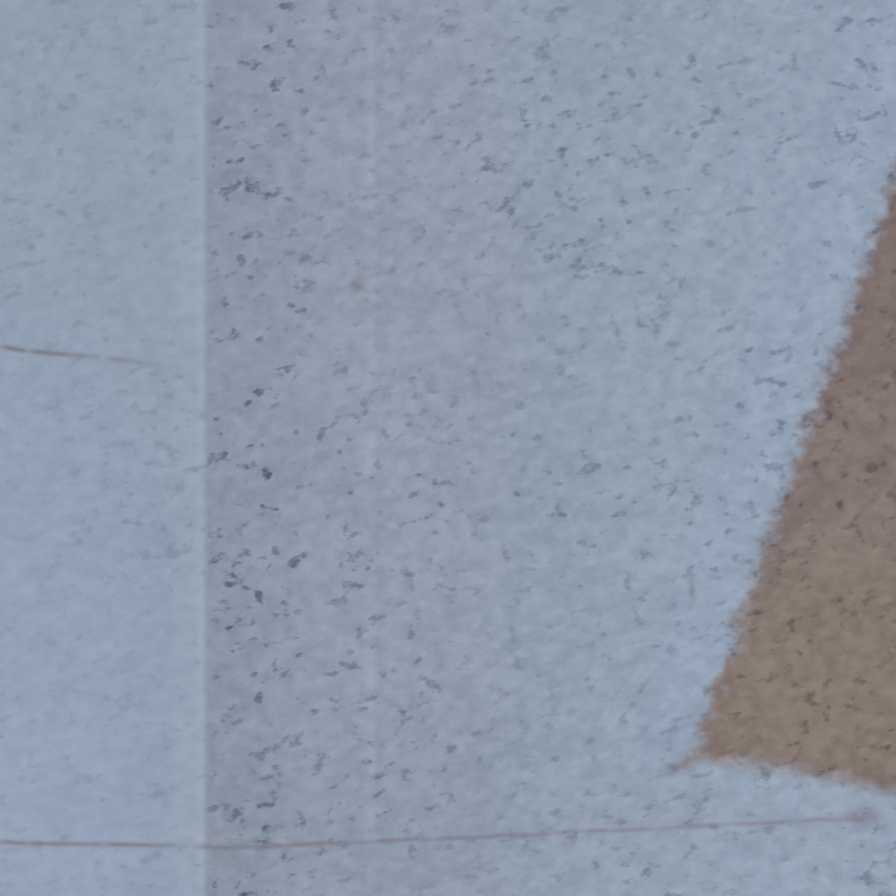
This texture is drawn by a Shadertoy shader. Its source:

```glsl
#define CORNER_X 0.229
#define SEAM_X 0.414
#define GRAIN_AMOUNT 0.085
#define SPECK_AMOUNT 0.12
#define PATCH_TIP vec2(0.772, 0.152)
#define PATCH_SLOPE 2.88
#define WALL_COOL vec3(0.570, 0.626, 0.698)
#define WALL_SHADE vec3(0.540, 0.577, 0.643)
#define BROWN vec3(0.507, 0.462, 0.440)
#define CRACK_COLOR vec3(0.460, 0.450, 0.490)

float hash(vec2 p) {
    vec3 q = fract(vec3(p.xyx) * 0.1031);
    q += dot(q, q.yzx + 33.33);
    return fract((q.x + q.y) * q.z);
}

float noise(vec2 p) {
    vec2 cell = floor(p), f = fract(p);
    f = f * f * (3.0 - 2.0 * f);
    float low = mix(hash(cell), hash(cell + vec2(1, 0)), f.x);
    float high = mix(hash(cell + vec2(0, 1)), hash(cell + vec2(1, 1)), f.x);
    return mix(low, high, f.y);
}

float fbm(vec2 p) {
    float sum = 0.0, weight = 0.5;
    for (int i = 0; i < 3; i++) {
        sum += weight * noise(p);
        p = mat2(0.8, 0.6, -0.6, 0.8) * p * 2.03 + 17.3;
        weight *= 0.5;
    }
    return sum / 0.875;
}

float band(float d, float width) {
    return exp(-d * d / (width * width));
}

// Broad light and shade across the two wall faces
vec3 wall(vec2 p) {
    vec3 left = mix(vec3(0.577, 0.630, 0.715), vec3(0.560, 0.619, 0.687),
                    smoothstep(0.25, 0.75, p.y));
    left = mix(left, vec3(0.560, 0.612, 0.682), 0.6 * smoothstep(0.08, 0.19, p.x));
    vec3 right = mix(WALL_SHADE, vec3(0.558, 0.604, 0.672),
                     smoothstep(CORNER_X, SEAM_X, p.x));
    right = mix(right, WALL_COOL, smoothstep(0.40, 0.85, p.x));
    right -= 0.007 * smoothstep(0.35, 0.0, p.y) * smoothstep(0.8, 0.4, p.x);
    right += vec3(0.006, -0.002, -0.006) * band(length(p - vec2(0.37, 0.65)), 0.15);
    vec3 color = mix(left, right, smoothstep(-0.005, 0.005, p.x - CORNER_X));

    // Pale corner strip and faint vertical seam
    float strip = smoothstep(0.180, 0.205, p.x) * smoothstep(0.233, 0.225, p.x);
    color += vec3(0.012, 0.013, 0.010) * strip;
    color += 0.014 * band(p.x - 0.224, 0.005);
    color += 0.022 * band(p.x - SEAM_X, 0.006) * noise(p * vec2(12.0, 24.0));
    color -= 0.010 * band(p.x - SEAM_X - 0.009, 0.006);
    return color;
}

// Soft mottling, fine grain and small blurred flecks
float plaster(vec2 p) {
    vec2 q = mat2(0.97, -0.24, 0.24, 0.97) * p;
    float mottling = fbm(q * vec2(9.0, 14.0)) - 0.5;
    float grain = fbm(q * vec2(78.0, 108.0)) - 0.5;
    float flecks = smoothstep(0.60, 0.90, fbm(q * vec2(72.0, 105.0) + 41.0));
    float rough = smoothstep(CORNER_X, CORNER_X + 0.01, p.x);
    float density = mix(0.35, 0.80, rough) + 0.5 * rough * band(p.x - 0.28, 0.06);
    density *= 0.5 + noise(p * 7.0 + 9.0);
    return 0.020 * mottling + GRAIN_AMOUNT * mix(0.65, 1.0, rough) * grain
         - SPECK_AMOUNT * density * flecks + 0.004;
}

float spot(vec2 p, vec2 center, vec2 size) {
    vec2 d = (p - center) / size;
    return exp(-dot(d, d));
}

void mainImage(out vec4 fragColor, in vec2 fragCoord) {
    vec2 p = fragCoord / iResolution.xy;
    vec3 color = wall(p);

    // Distance into the brown wedge, with blurred, ragged sides
    float ragged = 0.030 * (fbm(p * vec2(75.0, 95.0)) - 0.5);
    float side = (p.x - PATCH_TIP.x - (p.y - PATCH_TIP.y) / PATCH_SLOPE) * 0.945 + ragged;
    float right = max(p.x - PATCH_TIP.x, 0.0);
    float base = p.y - PATCH_TIP.y + 0.04 * right + 0.55 * right * right + 0.6 * ragged;
    float inside = min(side, base);
    float brown = smoothstep(-0.014, 0.016, inside);

    // Pale margin around the wedge
    float margin = band(side + 0.040, 0.035) * smoothstep(0.08, 0.20, p.y);
    color += vec3(0.007, 0.008, 0.012) * margin * (1.0 - brown);
    color += 0.010 * band(base + 0.025, 0.02) * smoothstep(0.77, 0.85, p.x);

    // Brown wedge with a darker, redder rim
    vec3 earth = mix(BROWN, vec3(0.480, 0.430, 0.412), smoothstep(0.40, 0.75, p.y));
    earth += vec3(0.010, 0.006, -0.008) * band(p.y - 0.22, 0.12);
    earth -= vec3(0.012, 0.025, 0.010) * band(inside - 0.006, 0.014);
    color = mix(color, earth, brown);
    color += plaster(p) * mix(vec3(1.0), vec3(1.10, 1.08, 0.95), brown);

    // Upper crack, fading toward the corner
    float wobble = 0.004 * (noise(vec2(p.x * 35.0, 3.0)) - 0.5);
    float broken = smoothstep(0.15, 0.65, fbm(vec2(p.x * 60.0, 8.0)));
    float upperY = 0.612 - 0.08 * p.x - 0.20 * p.x * p.x + wobble;
    float upper = band(p.y - upperY, 0.0030) * smoothstep(0.23, 0.04, p.x);
    color = mix(color, CRACK_COLOR, 0.75 * upper * broken);

    // Lower joint, bending at the corner and rising to the right
    float lowerY = 0.060 - 0.022 * min(p.x, CORNER_X)
                 + 0.048 * max(p.x - 0.30, 0.0) + 0.5 * wobble;
    float lower = band(p.y - lowerY, 0.0028) * smoothstep(1.0, 0.93, p.x);
    lower *= 1.0 - 0.7 * band(p.x - 0.205, 0.025);
    lower *= mix(1.0, 0.65, smoothstep(0.4, 0.7, p.x)) * mix(0.45, 1.0, broken);
    color = mix(color, CRACK_COLOR + vec3(0.02, -0.005, -0.01), 0.65 * lower);

    // Isolated stains
    float stains = spot(p, vec2(0.400, 0.682), vec2(0.007, 0.008))
                 + 0.6 * spot(p, vec2(0.403, 0.885), vec2(0.005))
                 + 0.7 * spot(p, vec2(0.755, 0.143), vec2(0.016, 0.006))
                 + 0.8 * spot(p, vec2(0.962, 0.087), vec2(0.016, 0.010))
                 + 0.6 * spot(p, vec2(0.773, 0.340), vec2(0.004, 0.014));
    stains *= 0.5 + noise(p * 130.0);
    color = mix(color, vec3(0.440, 0.410, 0.460), 0.65 * clamp(stains, 0.0, 1.0));

    fragColor = vec4(clamp(color, 0.0, 1.0), 1.0);
}
```
